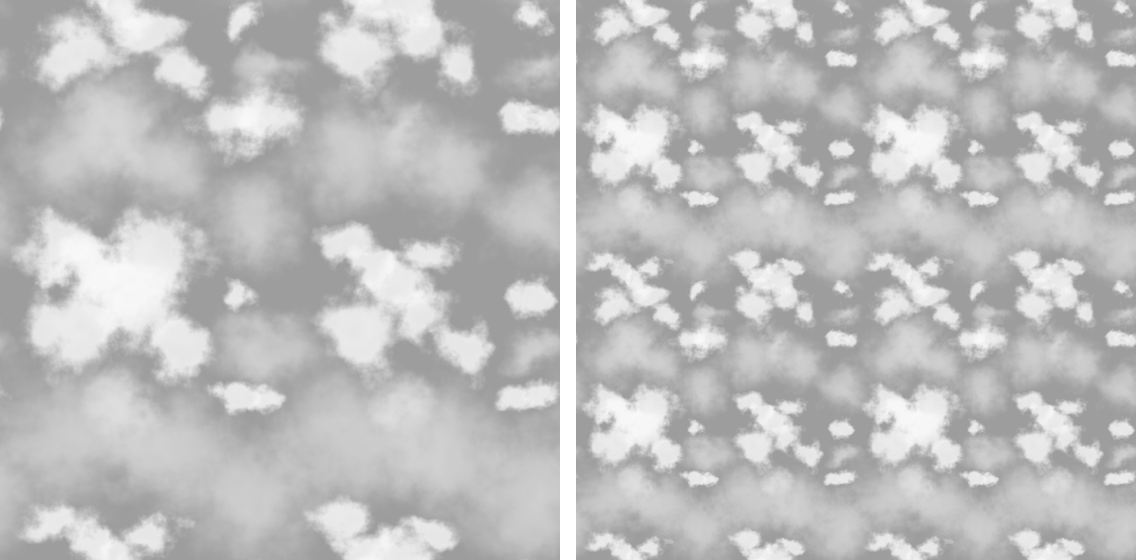
Left: one tile. Right: repeated 2 by 2.
A three.js fragment shader for this texture:

```glsl
// Seamless grey sky with soft haze and bright cumulus clouds, a motif repeated 2 x 2 with varied sizes.
varying vec2 vUv;

const float REPEATS = 2.0;         // motif copies across and down
const float WARP = 0.13;           // bending of the outlines, in motif units
const float ROUGHNESS = 0.55;      // raggedness of cloud edges
const float MOTTLE = 0.22;         // uneven light inside the clouds
const float HAZE_STRENGTH = 0.50;
const float CLOUD_STRENGTH = 0.80;
const vec2 CLOUD_EDGE = vec2(0.50, 1.25);  // falloff, inner and outer
const vec2 HAZE_EDGE = vec2(0.10, 1.30);
const vec3 SKY_GREY = vec3(0.615);
const vec3 CLOUD_WHITE = vec3(0.985);

// Copies that swell: column and row of the motif, -1 means any column
const vec2 FULL_CLOUD = vec2(0.0, 1.0);
const vec2 FULL_BOW = vec2(0.0, 0.0);
const vec2 HAZY_ROW = vec2(-1.0, 1.0);

// Gradient noise that wraps after a whole number of cells
vec2 gradientAt(vec2 cell, float period) {
  vec3 h = fract(vec3(mod(cell, period).xyx) * vec3(0.1031, 0.1030, 0.0973));
  h += dot(h, h.yzx + 33.33);
  float angle = 6.28318 * fract((h.x + h.y) * h.z);
  return vec2(cos(angle), sin(angle));
}

float gradientNoise(vec2 p, float period) {
  vec2 i = floor(p);
  vec2 f = p - i;
  vec2 u = f * f * f * (f * (f * 6.0 - 15.0) + 10.0);
  vec2 e = vec2(1.0, 0.0);
  float a = dot(gradientAt(i, period), f);
  float b = dot(gradientAt(i + e.xy, period), f - e.xy);
  float c = dot(gradientAt(i + e.yx, period), f - e.yx);
  float d = dot(gradientAt(i + e.xx, period), f - e.xx);
  return mix(mix(a, b, u.x), mix(c, d, u.x), u.y);
}

float fbm(vec2 uv, float frequency) {
  float sum = 0.0;
  float amplitude = 0.6;
  for (int octave = 0; octave < 5; octave++) {
    sum += amplitude * gradientNoise(uv * frequency, frequency);
    frequency *= 2.0;
    amplitude *= 0.56;
  }
  return sum;
}

// One soft ellipse in every motif copy, enlarged in the chosen copies
float puff(vec2 p, vec2 center, vec2 radius, vec2 chosen, float swell, float rough, vec2 edge) {
  vec2 offset = p - center + 0.5;
  vec2 copy = mod(floor(offset), REPEATS);
  bool swollen = abs(copy.y - chosen.y) < 0.5 && (chosen.x < 0.0 || abs(copy.x - chosen.x) < 0.5);
  radius *= swollen ? swell : 1.0;
  float d = length((fract(offset) - 0.5) / radius) + rough;
  return 1.0 - smoothstep(edge.x, edge.y, d);
}

// Remaining transparency below a bright cloud lobe
float lobe(vec2 p, vec2 center, vec2 radius, vec2 chosen, float swell, float rough) {
  return 1.0 - CLOUD_STRENGTH * puff(p, center, radius, chosen, swell, rough, CLOUD_EDGE);
}

// Remaining transparency below a patch of haze
float veil(vec2 p, vec2 center, vec2 radius, vec2 chosen, float swell, float rough) {
  return 1.0 - HAZE_STRENGTH * puff(p, center, radius, chosen, swell, rough, HAZE_EDGE);
}

void main() {
  vec2 bend = vec2(fbm(vUv, 10.0), fbm(vUv + vec2(0.37, 0.71), 10.0));
  vec2 p = vUv * REPEATS + WARP * bend;
  float detail = fbm(vUv + vec2(0.13, 0.59), 18.0);
  float rough = ROUGHNESS * detail;
  float softRough = 0.6 * rough;

  // Cross-shaped cumulus
  float clear = lobe(p, vec2(0.22, 0.13), vec2(0.10, 0.09), FULL_CLOUD, 1.30, rough);
  clear *= lobe(p, vec2(0.33, 0.04), vec2(0.08, 0.07), FULL_CLOUD, 1.70, rough);
  clear *= lobe(p, vec2(0.55, 0.10), vec2(0.10, 0.065), FULL_CLOUD, 1.90, rough);
  clear *= lobe(p, vec2(0.43, -0.02), vec2(0.12, 0.09), FULL_CLOUD, 1.70, rough);
  clear *= lobe(p, vec2(0.50, -0.12), vec2(0.11, 0.10), FULL_CLOUD, 1.30, rough);
  clear *= lobe(p, vec2(0.27, -0.18), vec2(0.14, 0.14), FULL_CLOUD, 1.10, rough);
  clear *= lobe(p, vec2(0.64, -0.25), vec2(0.085, 0.10), FULL_CLOUD, 1.10, rough);

  // Small round cloud and bow-shaped cloud
  clear *= lobe(p, vec2(0.885, -0.07), vec2(0.065), FULL_CLOUD, 1.0, rough);
  clear *= lobe(p, vec2(0.84, -0.42), vec2(0.07, 0.06), FULL_BOW, 1.80, rough);
  clear *= lobe(p, vec2(0.94, -0.42), vec2(0.07, 0.06), FULL_BOW, 1.80, rough);
  float cloud = (1.0 - clear) * (1.0 + MOTTLE * detail * (0.3 + clear));

  // Broad patches of haze
  float thin = veil(p, vec2(0.26, -0.55), vec2(0.24, 0.20), HAZY_ROW, 1.30, softRough);
  thin *= veil(p, vec2(0.60, -0.60), vec2(0.18, 0.17), HAZY_ROW, 1.35, softRough);
  thin *= veil(p, vec2(0.43, -0.44), vec2(0.10, 0.12), FULL_BOW, 1.60, softRough);
  thin *= veil(p, vec2(0.90, -0.78), vec2(0.18, 0.17), HAZY_ROW, 1.45, softRough);
  thin *= veil(p, vec2(0.93, -0.25), vec2(0.13, 0.075), FULL_CLOUD, 1.60, softRough);
  float haze = (1.0 - thin) * (1.0 + MOTTLE * detail);

  float cover = 1.0 - (1.0 - clamp(haze, 0.0, 1.0)) * (1.0 - clamp(cloud, 0.0, 1.0));
  gl_FragColor = vec4(mix(SKY_GREY, CLOUD_WHITE, cover), 1.0);
}
```
